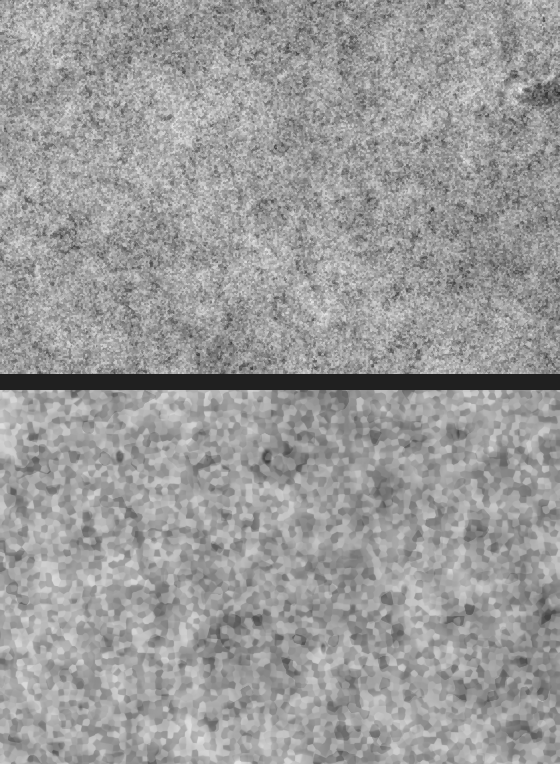
Top, the full canvas; bottom, a detail of the centre.
Reproduce this texture procedurally as a Shadertoy shader.

```glsl
// Weathered grey concrete: cloudy stains, fine sandy grain, pits, faint scuffs and a chipped corner.

vec3 hash3(vec2 cell) {
    vec3 q = fract(vec3(cell.xyx) * vec3(0.1031, 0.1030, 0.0973));
    q += dot(q, q.yxz + 33.33);
    return fract((q.xxy + q.yzz) * q.zyx);
}

// Soft cellular noise: random cell tones (-0.5 to 0.5) blended by distance.
float cells(vec2 p, float sharpness) {
    vec2 base = floor(p);
    float tone = 0.0, total = 0.0;
    for (int y = -1; y <= 1; y++)
    for (int x = -1; x <= 1; x++) {
        vec2 cell = base + vec2(x, y);
        vec3 rnd = hash3(cell);
        vec2 d = cell + 0.15 + 0.7 * rnd.xy - p;
        float weight = exp(-sharpness * dot(d, d));
        tone += weight * (rnd.z - 0.5);
        total += weight;
    }
    return tone / total;
}

// Soft round area, 1 at its centre.
float blob(vec2 p, vec2 centre, vec2 size) {
    vec2 d = (p - centre) / size;
    return exp(-dot(d, d));
}

// Faint lines along a direction, broken up along their length.
float scuffs(vec2 p, vec2 along) {
    vec2 q = vec2(dot(p, along), dot(p, vec2(-along.y, along.x)));
    return smoothstep(0.08, 0.35, cells(q * vec2(3.5, 32.0) + 50.0, 6.0));
}

// Sparse dark holes; x is the hole, y its pale lip.
vec2 pits(vec2 p, float density, float chance) {
    vec2 cell = floor(p * density);
    vec3 rnd = hash3(cell + 71.0);
    vec2 d = (fract(p * density) - 0.25 - 0.5 * rnd.xy) / density;
    d.x *= 1.0 + rnd.x;
    float radius = mix(0.003, 0.008, rnd.y * rnd.y);
    float dist = length(d) + 0.006 * cells(p * 90.0, 6.0);
    float present = step(rnd.z, chance);
    float lip = exp(-pow((length(d + vec2(0.003, -0.003)) - radius) / 0.003, 2.0));
    return present * vec2(1.0 - smoothstep(radius - 0.002, radius + 0.002, dist), lip);
}

void mainImage(out vec4 fragColor, in vec2 fragCoord) {
    vec2 p = fragCoord / iResolution.y;
    vec2 warp = vec2(cells(p * 9.0 + 20.0, 5.0), cells(p * 9.0 + 60.0, 5.0));
    vec2 w = p + 0.08 * warp;

    // Broad stains and worn pale areas
    float stain = blob(w, vec2(0.79, 0.92), vec2(0.22, 0.14))
                + 0.7 * blob(w, vec2(0.36, 0.87), vec2(0.15, 0.2))
                + 0.8 * blob(w, vec2(0.27, 0.33), vec2(0.17, 0.13))
                + 0.7 * blob(w, vec2(0.64, 0.08), vec2(0.16, 0.12))
                + 0.6 * blob(w, vec2(1.15, 0.42), vec2(0.2, 0.25))
                + 0.8 * blob(w, vec2(0.03, 0.64), vec2(0.025, 0.08));
    float worn = blob(w, vec2(0.56, 0.58), vec2(0.25, 0.2))
               + blob(w, vec2(0.08, 0.9), vec2(0.14, 0.16))
               + 0.7 * blob(w, vec2(0.05, 0.4), vec2(0.12, 0.3))
               + 0.6 * blob(w, vec2(0.85, 0.2), vec2(0.2, 0.15));
    float tone = 0.637 - 0.055 * stain + 0.03 * worn;
    tone -= 0.03 * smoothstep(1.2, 1.5, p.x);

    // Clouds and mottling, from large to small
    tone += 0.07 * cells(w * 5.0, 5.0);
    tone += 0.09 * cells(w * 13.0 + 7.0, 5.0);
    float mottle = cells(w * 32.0 + 13.0, 6.0);
    tone += 0.10 * mottle;

    // Sandy grain and dark flecks gathered in the mottled parts
    tone += 0.11 * cells(p * 85.0 + 31.0, 7.0);
    tone += 0.23 * cells(p * 185.0 + 5.0, 11.0);
    float fleck = smoothstep(0.12, 0.36, cells(p * 105.0 + 90.0, 9.0));
    tone -= fleck * (0.08 + 0.05 * stain - 0.15 * mottle);

    // Pale scuffs crossing the lower middle and the upper right
    float lower = blob(p, vec2(0.85, 0.23), vec2(0.3, 0.2));
    float upper = blob(p, vec2(1.3, 0.68), vec2(0.18, 0.16));
    tone += 0.055 * lower * scuffs(w, vec2(0.77, -0.64));
    tone += 0.075 * upper * scuffs(w, vec2(0.75, 0.66));

    // Pits of two sizes
    vec2 holes = pits(p, 6.0, 0.2) + 0.6 * pits(p + 3.0, 17.0, 0.12);
    tone += 0.07 * holes.y - 0.25 * holes.x;

    // Chipped patch with a bright broken rim
    vec2 c = p - vec2(1.44, 0.745);
    float edge = length(c * vec2(0.8, 1.5)) + 0.05 * cells(p * 22.0, 6.0) + 0.03 * cells(p * 60.0, 6.0);
    float chip = 1.0 - smoothstep(0.035, 0.05, edge);
    float rim = exp(-pow((edge - 0.068) / 0.016, 2.0)) * smoothstep(-0.02, 0.03, c.y - 0.5 * c.x);
    float crumbs = blob(p, vec2(1.4, 0.82), vec2(0.17, 0.13))
                 * smoothstep(0.16, 0.3, cells(p * 38.0 + 44.0, 8.0));
    tone += 0.13 * rim - 0.17 * chip - 0.13 * crumbs * (1.0 - chip);

    fragColor = vec4(vec3(clamp(tone, 0.12, 0.92)), 1.0);
}
```
